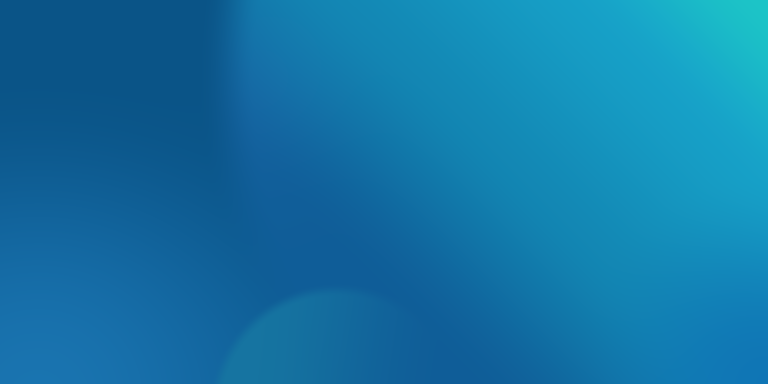
Reproduce this background procedurally as a Shadertoy shader.

```glsl
// Coverage of a disc whose rim fades over +-blur
float softDisc(vec2 p, vec2 center, float radius, float blur) {
    return 1.0 - smoothstep(-blur, blur, length(p - center) - radius);
}

// Diagonal ramp from deep blue through cyan to turquoise
vec3 oceanRamp(float t) {
    vec3 color = mix(vec3(0.06, 0.365, 0.595), vec3(0.07, 0.51, 0.69), smoothstep(0.22, 0.9, t));
    color = mix(color, vec3(0.09, 0.64, 0.79), smoothstep(0.65, 1.7, t));
    return mix(color, vec3(0.11, 0.77, 0.78), smoothstep(1.5, 2.0, t));
}

void mainImage(out vec4 fragColor, in vec2 fragCoord) {
    vec2 p = fragCoord / iResolution.y;
    float diagonal = p.x + p.y - 1.0;

    // Dark backdrop with a glow in the lower left
    vec3 color = mix(vec3(0.055, 0.365, 0.585), vec3(0.04, 0.33, 0.53), smoothstep(0.0, 0.8, p.y));
    float glow = 1.0 - smoothstep(0.0, 0.85, length(p - vec2(0.1, -0.04)));
    color = mix(color, vec3(0.10, 0.455, 0.69), glow);

    // Large blurred disc, slightly lighter along its upper left rim
    vec3 discColor = oceanRamp(diagonal);
    float rim = exp(-dot(p - vec2(0.64, 0.76), p - vec2(0.64, 0.76)) * 18.0);
    discColor += vec3(0.02, 0.02, 0.03) * rim;
    float corner = 1.0 - smoothstep(0.0, 0.55, length(p - vec2(2.0, 0.0)));
    discColor = mix(discColor, vec3(0.06, 0.46, 0.71), corner);
    color = mix(color, discColor, softDisc(p, vec2(1.9, 0.8), 1.31, 0.075));

    // Small translucent disc fading toward its right side
    float smallDisc = softDisc(p, vec2(0.88, -0.077), 0.322, 0.018);
    float fade = 1.0 - smoothstep(0.65, 1.2, p.x + 0.15 * (0.25 - p.y));
    color = mix(color, vec3(0.085, 0.455, 0.63), smallDisc * fade);

    fragColor = vec4(color, 1.0);
}
```
